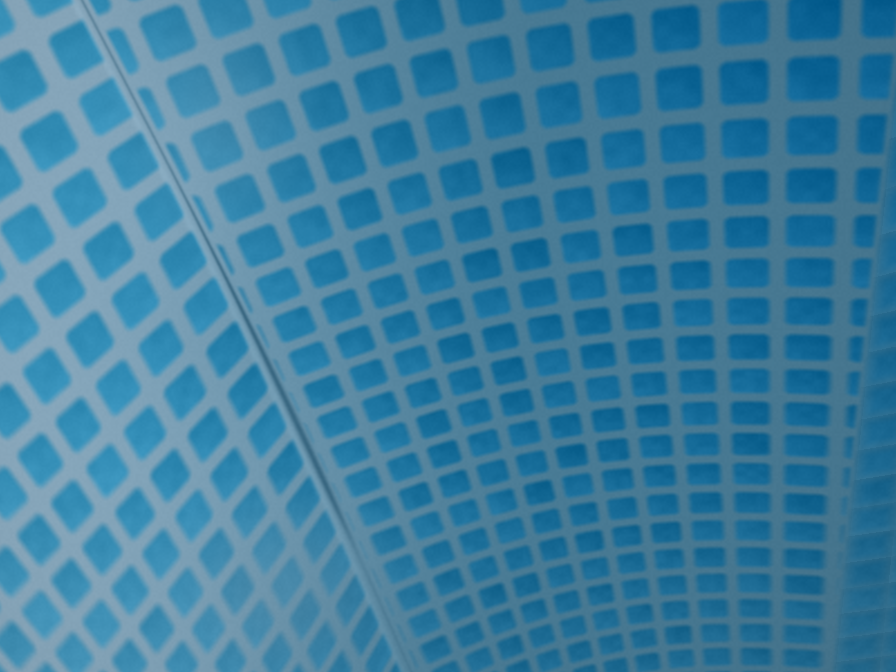
This pattern is drawn by a WebGL 1 fragment shader. Its source:

```glsl
precision highp float;
// Curved pool liner: two sheets of blue rounded tiles on a pale grid, joined at a slanted seam.
uniform vec2 u_resolution;

#define TILE_LIT vec3(0.21, 0.57, 0.73)
#define TILE_SHADE vec3(0.075, 0.405, 0.575)
#define GRID_LIT vec3(0.54, 0.665, 0.745)
#define GRID_SHADE vec3(0.28, 0.475, 0.575)
#define SEAM_COLOR vec3(0.20, 0.38, 0.48)
#define TILE_HALF 0.365
#define CORNER 0.13
#define EDGE_SOFT 0.065
#define TILE_VARIATION 0.035
#define GRAIN 0.012

float hash(vec2 p) {
  vec3 q = fract(vec3(p.xyx) * 0.1031);
  q += dot(q, q.yzx + 33.33);
  return fract((q.x + q.y) * q.z);
}

float noise(vec2 p) {
  vec2 i = floor(p), f = fract(p);
  f = f * f * (3.0 - 2.0 * f);
  return mix(mix(hash(i), hash(i + vec2(1.0, 0.0)), f.x),
             mix(hash(i + vec2(0.0, 1.0)), hash(i + 1.0), f.x), f.y);
}

float blob(vec2 p, vec2 center, vec2 size) {
  vec2 d = (p - center) / size;
  return exp(-dot(d, d));
}

float roundedBox(vec2 p, float halfSize, float radius) {
  vec2 d = abs(p) - halfSize + radius;
  return length(max(d, 0.0)) + min(max(d.x, d.y), 0.0) - radius;
}

// Converging columns and arched rows of the main sheet; whole numbers are tile centres.
vec2 mainSheet(vec2 p) {
  float u = (1.212 - 0.02 * p.y - p.x) / (0.0983 - 0.0455 * p.y);
  float col = u - (0.0015 + 0.0026 * p.y) * u * (10.0 - u) * (7.0 - u);
  float arch = p.y - 0.00134 * col * col;
  float q = arch;
  for (int i = 0; i < 4; i++) {
    q = arch - col * mix(0.0071, -0.0038, smoothstep(-0.174, 0.73, q));
  }
  float bunch = max(q - 0.1215, 0.0);
  return vec2(-col, 11.0 * q - 0.29 + 10.2 * bunch * bunch);
}

// Slanted perspective grid of the left sheet.
vec2 leftSheet(vec2 p) {
  return vec2((p.x + 0.04 - 0.54 * p.y) / (0.124 - 0.05 * p.y),
              (p.y - 0.134 + 0.53 * p.x) / (0.1215 - 0.08 * p.x));
}

// Returns tile coverage in x and a tone offset in y.
vec2 tileLayer(vec2 grid, float halfSize, float soft) {
  vec2 id = floor(grid + 0.5);
  vec2 local = grid - id;
  float d = roundedBox(local, halfSize, CORNER);
  float tone = (hash(id + 57.0) - 0.5) * TILE_VARIATION;
  tone += 0.06 * (local.y - 0.5 * local.x);
  tone += 0.03 * (noise(grid * 5.0 + 80.0) - 0.5);
  return vec2(1.0 - smoothstep(-soft, soft, d), tone);
}

void main() {
  // Canvas heights, measured downward from the top left.
  vec2 p = vec2(gl_FragCoord.x, u_resolution.y - gl_FragCoord.y) / u_resolution.y;
  float px = 1.0 / u_resolution.y;
  float soft = EDGE_SOFT + 0.055 * p.y * p.y;

  // Both sheets, divided by the seam.
  float seam = p.x - (0.122 + 0.49 * p.y + 0.012 * sin(3.1416 * p.y));
  vec2 right = tileLayer(mainSheet(p), TILE_HALF, soft);
  vec2 left = tileLayer(leftSheet(p), TILE_HALF - 0.01, soft);
  left.x *= 1.0 - smoothstep(-0.020, -0.008, seam);
  right.x *= smoothstep(0.006, 0.016, seam);
  vec2 tile = mix(left, right, smoothstep(-px, px, seam));

  // Compressed, murky tiles beyond the fold on the far right.
  float fold = p.x - (1.342 - 0.105 * p.y);
  vec2 foldGrid = vec2(fold / 0.065 - 0.6, mainSheet(p).y + 0.4 + fold * 5.0);
  vec2 murky = tileLayer(foldGrid, 0.38, 0.2);
  murky.x = 0.45 + 0.4 * murky.x;
  tile = mix(tile, murky, smoothstep(-0.003, 0.003, fold));
  float foldLine = exp(-pow(fold / 0.006, 2.0));
  tile.x *= 1.0 - 0.75 * foldLine;

  // Soft haze lowers the contrast in places.
  float haze = 0.38 * blob(p, vec2(0.43, 0.87), vec2(0.13, 0.12))
             + 0.28 * blob(p, vec2(0.33, 0.17), vec2(0.12, 0.15))
             + 0.16 * smoothstep(0.65, 1.0, p.y);
  tile.x *= 1.0 - haze;

  // Light falls off from left to right.
  float shade = smoothstep(0.0, 0.85, p.x + 0.08 * (noise(p * 4.0) - 0.5));
  vec3 tileColor = mix(TILE_LIT, TILE_SHADE, shade) + tile.y;
  tileColor += vec3(-0.03, 0.0, 0.035) * smoothstep(0.6, 1.3, p.x) * (1.0 - p.y);
  vec3 gridColor = mix(GRID_LIT, GRID_SHADE, shade);
  vec3 color = mix(gridColor, tileColor, tile.x);

  // Dark seam line, widest in its lower middle, with a pale lip.
  float strength = 0.4 + 0.5 * smoothstep(0.2, 0.5, p.y);
  strength *= 1.0 - 0.75 * smoothstep(0.72, 0.84, p.y);
  float width = 0.003 + 0.003 * blob(p, vec2(0.44, 0.66), vec2(0.2, 0.2));
  color = mix(color, SEAM_COLOR, strength * exp(-pow(seam / width, 2.0)));
  color += 0.035 * exp(-pow((seam + 0.014) / 0.006, 2.0));

  // Corner falloff and fine grain.
  vec2 v = p - vec2(0.6, 0.45);
  color *= 1.03 - 0.13 * dot(v, v);
  color += GRAIN * (noise(p * 300.0) - 0.5);
  gl_FragColor = vec4(clamp(color, 0.0, 1.0), 1.0);
}
```
